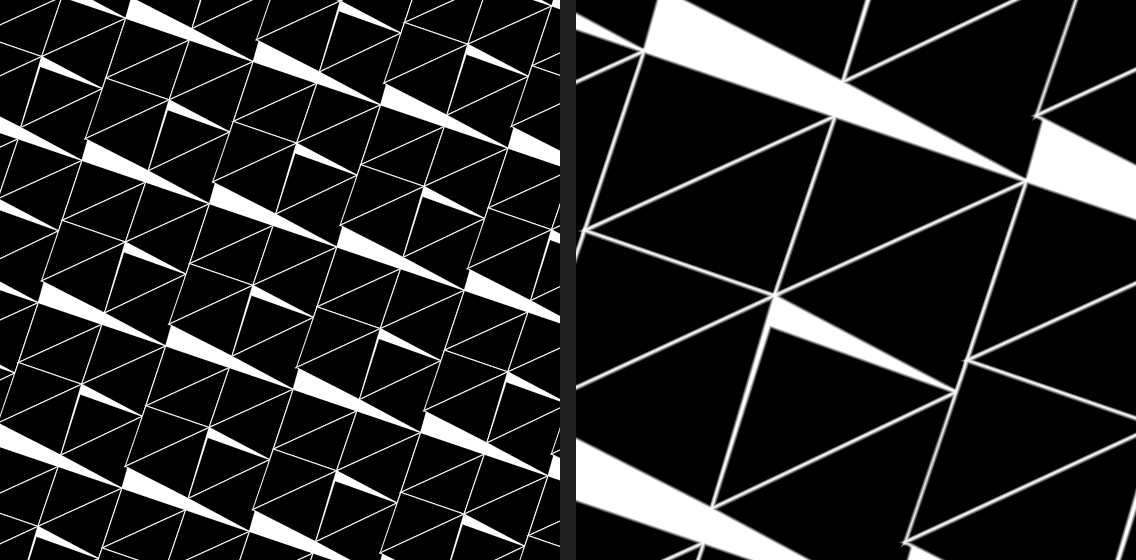
Left, the full canvas; right, a detail of the centre.
A three.js fragment shader for this pattern:

```glsl
#define ACROSS vec2(0.2276, -0.0773)
#define DOWN vec2(-0.0781, -0.2539)
#define ORIGIN vec2(0.3740, 0.6361)
#define STROKE 0.0018
#define SOFT 0.00195
#define INK vec3(0.0)
#define PAPER vec3(1.0)

varying vec2 vUv;

float cross2(vec2 a, vec2 b) {
  return a.x * b.y - a.y * b.x;
}

// Signed distance to the line a-b, positive on its right
float rightOf(vec2 p, vec2 a, vec2 b) {
  return cross2(p - a, normalize(b - a));
}

float coverage(float d) {
  return clamp(0.5 - d / SOFT, 0.0, 1.0);
}

// Dark triangle with a light outline; corners run counterclockwise
float paintTriangle(float shade, vec2 p, vec2 a, vec2 b, vec2 c) {
  float d = max(rightOf(p, a, b), max(rightOf(p, b, c), rightOf(p, c, a)));
  shade = mix(shade, 1.0, coverage(d - 0.5 * STROKE));
  return mix(shade, 0.0, coverage(d + 0.5 * STROKE));
}

// Quad split along its rising diagonal
float paintQuad(float shade, vec2 p, vec2 topLeft, vec2 lowLeft, vec2 lowRight, vec2 topRight) {
  shade = paintTriangle(shade, p, topLeft, lowLeft, topRight);
  return paintTriangle(shade, p, topRight, lowLeft, lowRight);
}

// Two by two quads, hinged apart so that light wedges open between them
float paintTile(float shade, vec2 p) {
  vec2 topLeft = vec2(0.0);
  vec2 topMid = 0.5 * ACROSS;
  vec2 topRight = ACROSS;
  vec2 midLeft = vec2(-0.0354, -0.1068);
  vec2 centre = vec2(0.0775, -0.1456);
  vec2 hinge = vec2(0.0746, -0.1630);
  vec2 midRight = vec2(0.1858, -0.2029);
  vec2 lowLeft = vec2(-0.0723, -0.2150);
  vec2 lowMid = vec2(0.0401, -0.2724);
  vec2 lowRight = ACROSS + DOWN;

  shade = paintQuad(shade, p, topLeft, midLeft, centre, topMid);
  shade = paintQuad(shade, p, topMid, centre, midRight, topRight);
  shade = paintQuad(shade, p, midLeft, lowLeft, lowMid, centre);
  return paintQuad(shade, p, hinge, lowMid, lowRight, midRight);
}

void main() {
  // Position in the slanted lattice
  vec2 p = vUv - ORIGIN;
  vec2 lattice = vec2(cross2(p, DOWN), cross2(ACROSS, p)) / cross2(ACROSS, DOWN);
  vec2 cell = floor(lattice - 0.5);

  // Nearest tiles, each overlapping the one on its left
  float shade = 1.0;
  for (int row = 0; row < 2; row++) {
    for (int col = 0; col < 2; col++) {
      vec2 id = cell + vec2(float(col), float(row));
      shade = paintTile(shade, p - id.x * ACROSS - id.y * DOWN);
    }
  }

  gl_FragColor = vec4(mix(INK, PAPER, shade), 1.0);
}
```
